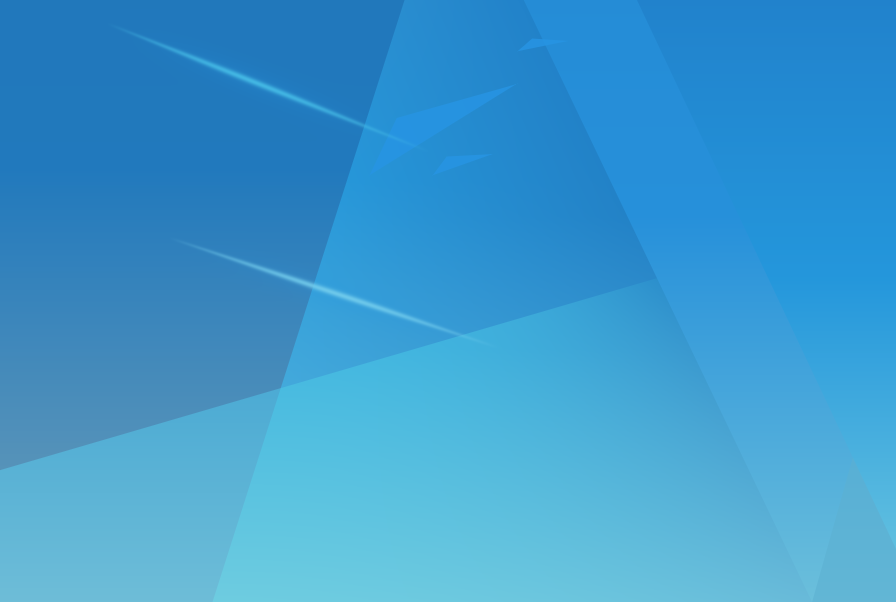
A Shadertoy shader for this background:

```glsl
// Layered blue glass: broad translucent planes cut by slanted lines, over
// vertical gradients from deep blue to pale cyan, with three shards and two
// light streaks. Planes are half-plane masks; streaks are tapered segments.

#define STREAK_WIDTH 0.0052
#define HALO_WIDTH 0.022
#define HALO_STRENGTH 0.16
#define SHARD_OPACITY 0.85

// Signed distance to the line a-b, positive on the right when facing b.
float rightOf(vec2 p, vec2 a, vec2 b) {
    vec2 d = normalize(b - a);
    return dot(p - a, vec2(d.y, -d.x));
}

// Antialiased coverage of a signed distance in canvas heights.
float cover(float d) {
    return clamp(d * iResolution.y + 0.5, 0.0, 1.0);
}

// Three-stop gradient: low at 0, middle at m, high at 1.
vec3 ramp(vec3 low, vec3 middle, vec3 high, float m, float t) {
    vec3 lower = mix(low, middle, clamp(t / m, 0.0, 1.0));
    return mix(lower, high, clamp((t - m) / (1.0 - m), 0.0, 1.0));
}

// Triangle with clockwise corners.
float shard(vec2 p, vec2 a, vec2 b, vec2 c) {
    float d = min(rightOf(p, a, b), min(rightOf(p, b, c), rightOf(p, c, a)));
    return cover(d);
}

// Adds a tapered light streak with a soft blue halo.
vec3 addStreak(vec3 color, vec2 p, vec2 a, vec2 b, vec3 light, float peak) {
    vec2 axis = b - a;
    float along = clamp(dot(p - a, axis) / dot(axis, axis), 0.0, 1.0);
    float away = length(p - a - axis * along);
    float fade = smoothstep(0.0, peak, along) * (1.0 - smoothstep(peak, 1.0, along));
    float width = STREAK_WIDTH * (0.5 + 0.5 * fade);
    float core = exp(-away * away / (width * width));
    float halo = exp(-away * away / (HALO_WIDTH * HALO_WIDTH));
    color = mix(color, vec3(0.14, 0.58, 0.88), HALO_STRENGTH * halo * fade);
    return mix(color, light, core * sqrt(fade) * 0.85);
}

void mainImage(out vec4 fragColor, in vec2 fragCoord) {
    vec2 p = fragCoord / iResolution.y;
    p.x *= 1.4884 * iResolution.y / iResolution.x;
    float y = p.y;

    // Dividing lines
    float leftEdge = rightOf(p, vec2(0.353, 0.0), vec2(0.672, 1.0));
    float floorEdge = rightOf(p, vec2(0.0, 0.219), vec2(1.095, 0.539));
    float bandStart = rightOf(p, vec2(1.349, 0.0), vec2(0.870, 1.0));
    float bandEnd = rightOf(p, vec2(1.488, 0.089), vec2(1.058, 1.0));
    float cornerEdge = rightOf(p, vec2(1.349, 0.0), vec2(1.415, 0.234));
    float below = cover(floorEdge);

    // Left planes
    vec3 leftSky = ramp(vec3(0.43, 0.62, 0.72), vec3(0.13, 0.475, 0.74),
                        vec3(0.13, 0.47, 0.735), 0.72, y);
    vec3 leftFloor = mix(vec3(0.43, 0.74, 0.845), vec3(0.30, 0.67, 0.83),
                         clamp(y / 0.35, 0.0, 1.0));
    vec3 color = mix(leftSky, leftFloor, below);

    // Central planes, shaded across the wedge
    float across = clamp(leftEdge / max(leftEdge - bandStart, 0.001), 0.0, 1.0);
    vec3 skyNear = ramp(vec3(0.38, 0.74, 0.87), vec3(0.15, 0.59, 0.85),
                        vec3(0.16, 0.55, 0.81), 0.70, y);
    vec3 skyFar = ramp(vec3(0.32, 0.65, 0.83), vec3(0.135, 0.51, 0.78),
                       vec3(0.13, 0.51, 0.79), 0.64, y);
    vec3 floorNear = mix(vec3(0.43, 0.80, 0.88), vec3(0.26, 0.72, 0.88),
                         clamp(y / 0.42, 0.0, 1.0));
    vec3 floorFar = mix(vec3(0.41, 0.73, 0.85), vec3(0.17, 0.56, 0.80),
                        clamp(y / 0.54, 0.0, 1.0));
    vec3 centerSky = mix(skyNear, skyFar, across);
    vec3 centerFloor = mix(floorNear, floorFar, across * across);
    color = mix(color, mix(centerSky, centerFloor, below), cover(leftEdge));

    // Slanted band and its darker lower corner
    vec3 band = ramp(vec3(0.42, 0.75, 0.86), vec3(0.15, 0.565, 0.855),
                     vec3(0.145, 0.55, 0.84), 0.64, y);
    band = mix(band, vec3(0.36, 0.69, 0.82), 0.6 * cover(cornerEdge));
    color = mix(color, band, cover(bandStart));

    // Right plane
    vec3 rightSky = ramp(vec3(0.42, 0.78, 0.88), vec3(0.14, 0.59, 0.86),
                         vec3(0.13, 0.51, 0.80), 0.54, y);
    color = mix(color, rightSky, cover(bandEnd));

    // Floating shards
    float shards = shard(p, vec2(0.614, 0.709), vec2(0.659, 0.804), vec2(0.857, 0.860));
    shards = max(shards, shard(p, vec2(0.719, 0.709), vec2(0.742, 0.740), vec2(0.818, 0.744)));
    shards = max(shards, shard(p, vec2(0.860, 0.915), vec2(0.884, 0.936), vec2(0.944, 0.932)));
    color = mix(color, vec3(0.15, 0.58, 0.89), shards * SHARD_OPACITY);

    // Light streaks
    color = addStreak(color, p, vec2(0.178, 0.961), vec2(0.713, 0.748),
                      vec3(0.28, 0.75, 0.91), 0.45);
    color = addStreak(color, p, vec2(0.281, 0.605), vec2(0.829, 0.422),
                      vec3(0.46, 0.81, 0.93), 0.52);

    fragColor = vec4(color, 1.0);
}
```
